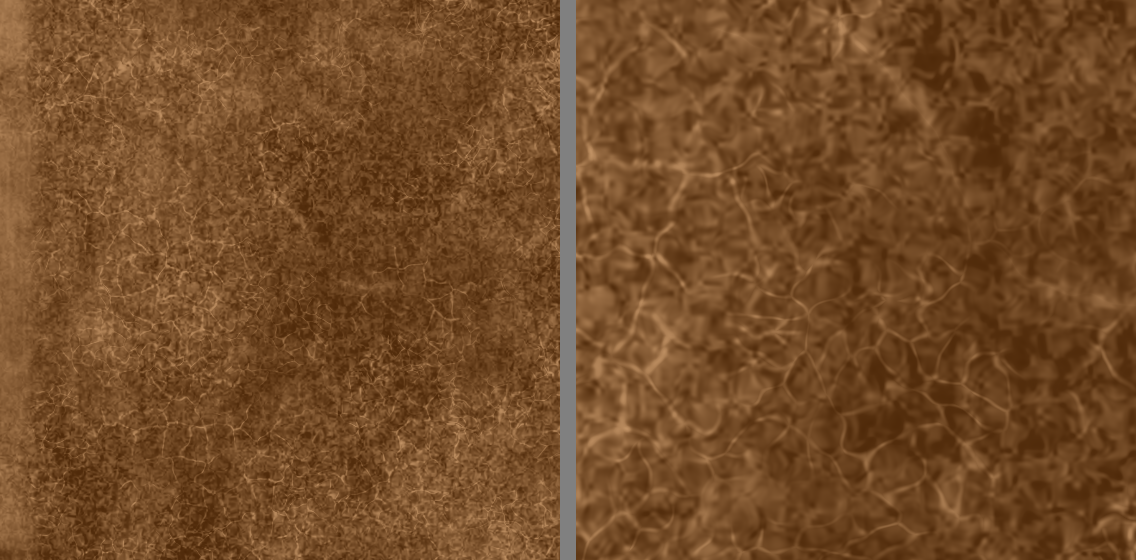
Left, the full canvas; right, a detail of the centre.
Write a Shadertoy shader that draws this texture.

```glsl
// Worn brown leather with fine grain, pale broken crackle and a few long creases.
#define BASE_COLOR vec3(0.485, 0.323, 0.176)
#define TONE_STEP vec3(0.060, 0.055, 0.048)
#define TONE_OFFSET -0.32
#define GRAIN_SCALE 250.0
#define GRAIN_GAIN 1.75
#define BLOTCH_GAIN 1.0
#define CRACK_SCALE 21.0
#define CRACK_GAIN 2.8
#define CREASE_GAIN 1.9
#define STRIP_WIDTH 0.085

vec2 hash2(vec2 p) {
    vec3 q = fract(vec3(p.xyx) * vec3(0.1031, 0.1030, 0.0973));
    q += dot(q, q.yzx + 33.33);
    return fract((q.xx + q.yz) * q.zy);
}

// Smooth value noise in -1..1
float noise(vec2 p) {
    vec2 i = floor(p), f = fract(p);
    f = f * f * (3.0 - 2.0 * f);
    float low = mix(hash2(i).x, hash2(i + vec2(1, 0)).x, f.x);
    float high = mix(hash2(i + vec2(0, 1)).x, hash2(i + vec2(1, 1)).x, f.x);
    return 2.0 * mix(low, high, f.y) - 1.0;
}

vec2 noise2(vec2 p) {
    return vec2(noise(p), noise(p + vec2(37.0, 91.0)));
}

// Cellular noise: gap between the two nearest seeds, zero on cell borders
float cellGap(vec2 p) {
    vec2 cell = floor(p);
    float nearest = 9.0, second = 9.0;
    for (int y = -1; y <= 1; y++)
    for (int x = -1; x <= 1; x++) {
        vec2 c = cell + vec2(x, y);
        float d = length(c + hash2(c + 5.0) - p);
        second = min(second, max(nearest, d));
        nearest = min(nearest, d);
    }
    return second - nearest;
}

// Distance to an S-shaped fold; shape = half rise, half width, slope
float foldDistance(vec2 p, vec2 center, vec3 shape) {
    vec2 q = p - center;
    float s = tanh(q.x / shape.y);
    float steepness = shape.z + shape.x / shape.y * (1.0 - s * s);
    return abs(q.y - shape.x * s - shape.z * q.x) / sqrt(1.0 + steepness * steepness);
}

float crackle(vec2 p, float scale, float width) {
    return 1.0 - smoothstep(0.0, width, cellGap(p * scale));
}

void mainImage(out vec4 fragColor, in vec2 fragCoord) {
    vec2 uv = fragCoord / iResolution.xy;
    vec2 warped = uv + 0.014 * noise2(uv * 22.0) + 0.005 * noise2(uv * 75.0);

    // Broad stains and vertical wear
    float blotch = 0.85 * noise(warped * 5.0 + 3.0) + 0.6 * noise(warped * 12.0)
                 + 0.65 * noise(warped * 27.0) + 0.45 * noise(warped * 60.0);
    blotch += 0.75 * noise(uv * vec2(8.0, 1.7) + 11.0);
    float darkCore = 1.0 - smoothstep(0.08, 0.4, abs(uv.x - 0.5 + 0.15 * (uv.y - 0.5)));
    float edge = uv.x + 0.018 * noise(uv * vec2(12.0, 7.0));
    float strip = 1.0 - smoothstep(0.4 * STRIP_WIDTH, STRIP_WIDTH, edge);

    // Fine pores and short upright fibres
    vec2 grainUv = uv + 0.003 * noise2(uv * 90.0);
    float grain = noise(grainUv * GRAIN_SCALE) + 0.7 * noise(grainUv * GRAIN_SCALE * 0.53 + 7.0);
    grain *= 0.8 + 0.3 * noise(uv * 6.0 + 20.0) - 0.3 * strip;
    float fibre = noise(uv * vec2(210.0, 24.0)) + 0.6 * noise(uv * vec2(90.0, 9.0));

    // Patchy crackle at two sizes
    float patches = noise(uv * 8.0 + 40.0) + 0.8 * noise(uv * 31.0);
    patches += 0.25 * exp(-pow((uv.x - 0.22) / 0.13, 2.0));
    float cracks = crackle(warped, CRACK_SCALE, 0.13) * smoothstep(-0.05, 0.6, patches);
    float fineMask = smoothstep(0.0, 0.8, noise(uv * 11.0 + 60.0) + 0.7 * noise(uv * 38.0));
    cracks = max(cracks, 0.85 * crackle(warped + 0.3, CRACK_SCALE * 2.1, 0.2) * fineMask);
    cracks *= (0.75 + 0.4 * grain) * (1.0 - strip);

    // Long creases with soft pale shoulders
    vec2 bent = mix(uv, warped, 0.6);
    float upper = foldDistance(bent, vec2(0.866, 0.755), vec3(0.11, 0.03, 0.2));
    float lower = foldDistance(bent, vec2(0.56, 0.565), vec3(-0.09, 0.05, 0.06));
    float upperFade = smoothstep(0.59, 0.72, uv.x);
    float lowerFade = smoothstep(0.4, 0.43, uv.x) * (1.0 - smoothstep(0.66, 0.8, uv.x));
    float creases = upperFade * (0.55 * exp(-upper / 0.004) + 0.5 * exp(-pow(upper / 0.02, 2.0)));
    creases += lowerFade * (0.75 * exp(-lower / 0.004) + 0.15 * exp(-pow(lower / 0.014, 2.0)));
    creases *= 0.8 + 0.5 * noise(uv * 24.0 + 9.0);

    // Sum all tones along one brown ramp
    float tone = TONE_OFFSET + BLOTCH_GAIN * blotch - 0.45 * darkCore + 1.5 * strip;
    tone += GRAIN_GAIN * grain + 0.4 * fibre + CRACK_GAIN * cracks + CREASE_GAIN * creases;
    tone = max(tone, -2.6 + 0.25 * (tone + 2.6));
    tone = min(tone, 3.2 + 0.5 * (tone - 3.2));
    fragColor = vec4(clamp(BASE_COLOR + TONE_STEP * tone, 0.0, 1.0), 1.0);
}
```
